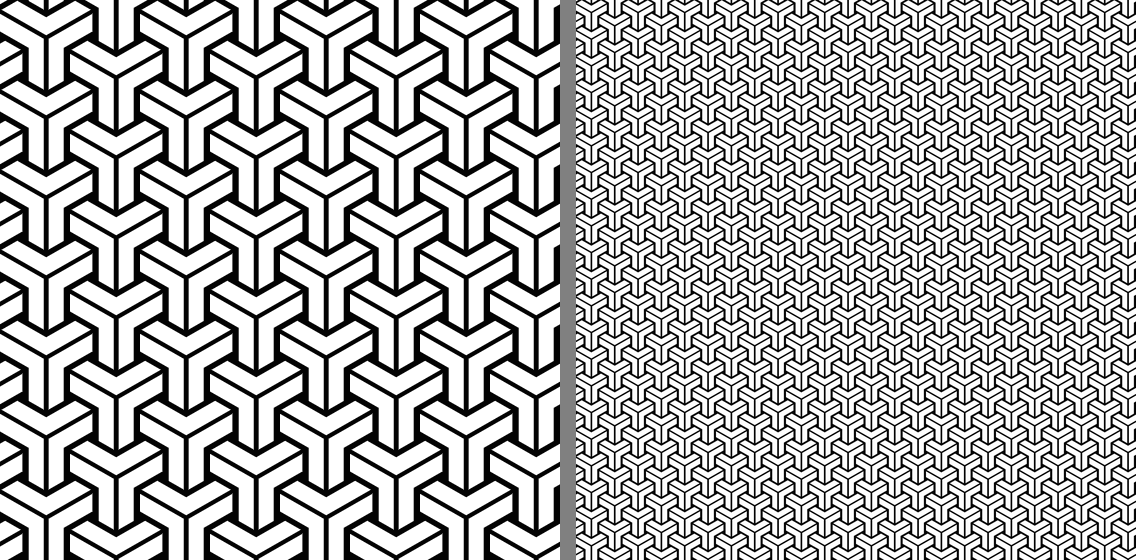
Left: one tile. Right: repeated 3 by 3.
Write a WebGL 2 fragment shader that draws this pattern.

```glsl
#version 300 es
precision highp float;
// Interlocking three-armed blocks: white faces on black, 4 by 7 repeats with
// a second set offset by half a repeat. Each block is a mirrored distance
// function; the nearest blocks of the two closest columns are combined.

uniform vec2 u_resolution;
out vec4 outColor;

const float SLOPE = 4.0 / 7.0;      // slant of every oblique edge
const float ROW_STEP = 8.0 / 7.0;   // block spacing, in column widths

// Distance to the white faces of a block whose edges meet at the origin.
float blockDistance(vec2 p) {
    float x = abs(p.x);
    float slant = inversesqrt(1.0 + SLOPE * SLOPE);
    float rise = (p.y - SLOPE * x) * slant;
    float fall = (p.y + SLOPE * x) * slant;

    // Chevron on top
    float top = max(max(0.021 * slant - rise, rise - 0.278 * slant),
                    fall - 0.75 * slant);

    // Side face: a short arm joined to a long leg
    float arm = -0.302 * slant - rise;
    float leg = max(x - 0.25, -0.775 * slant - rise);
    float side = max(max(0.035 - x, x - 0.66), rise + 0.049 * slant);
    side = max(side, min(arm, leg));

    return min(top, side);
}

void main() {
    // Eight columns fill the canvas
    vec2 p = gl_FragCoord.xy / u_resolution * 8.0;
    float pixel = 8.0 / min(u_resolution.x, u_resolution.y);

    float d = 10.0;
    for (int i = 0; i < 2; i++) {
        float column = floor(p.x - 0.66) + float(i);
        // Odd columns sit half a row lower
        float y = p.y - 0.618 + SLOPE * mod(column, 2.0);
        y -= ROW_STEP * floor(y / ROW_STEP + 0.5);
        for (int j = -1; j <= 1; j++) {
            vec2 local = vec2(p.x - 0.66 - column, y - ROW_STEP * float(j));
            d = min(d, blockDistance(local));
        }
    }

    float face = clamp(0.5 - d / pixel, 0.0, 1.0);
    vec3 ink = vec3(0.01);
    vec3 paper = vec3(1.0);
    outColor = vec4(mix(ink, paper, face), 1.0);
}
```
